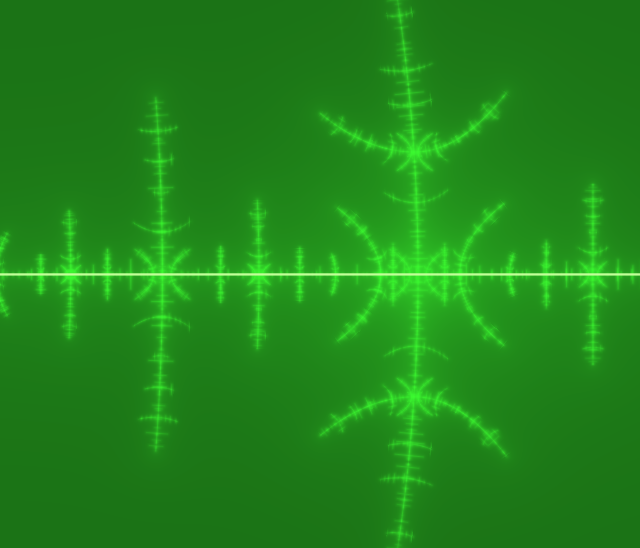
This background is drawn by a Shadertoy shader. Its source:

```glsl
// Glowing green dendrite: branching spines mirrored about a bright horizontal axis.
#define VIEW_HEIGHT 6.58
#define AXIS_Y 3.285
#define LINE_WIDTH 0.0145
#define CORE_LIGHT 1.15
#define RUNG_LIGHT 0.75
#define TICK_LIGHT 0.75
#define HALO_LIGHT 0.20
#define BASE_LEVEL 0.442
#define HUB vec2(5.02, 0.0)
#define GREEN vec3(0.235, 1.0, 0.19)
#define AXIS_COLOR vec3(0.76, 1.0, 0.60)

const vec4 RUNG_AT = vec4(0.24, 0.46, 0.64, 0.81);
const vec4 RUNG_SIZE = vec4(0.16, 0.04, 0.08, 0.11);
const vec4 TRUNK_AT = vec4(0.25, 0.59, 0.71, 0.90);
const vec4 TRUNK_SIZE = vec4(0.11, 0.075, 0.09, 0.045);

float hash(float n) {
    return fract(sin(n * 12.9898) * 43758.5453);
}

float noise(float x) {
    float f = fract(x);
    return mix(hash(floor(x)), hash(floor(x) + 1.0), f * f * (3.0 - 2.0 * f));
}

float strokeGlow(float d) {
    return exp(-d / LINE_WIDTH);
}

// Short random cross strokes, one in each cell along a line, dimmer at their ends
float ticks(float along, float side, float cell, float seed) {
    float id = floor(along / cell) + seed * 13.7;
    float r = hash(id + cell * 91.0);
    float offset = (fract(along / cell) - 0.3 - 0.4 * hash(id + 7.3)) * cell;
    float size = cell * (0.1 + 1.1 * r * r * r);
    float d = length(vec2(offset, max(abs(side) - size, 0.0)));
    return (0.35 + 0.8 * r) * (1.0 - 0.4 * min(abs(side) / size, 1.0)) * strokeGlow(d);
}

// Curved branch: q.y runs along it, q.x across; the tip is shifted by bend
float branch(vec2 q, float len, float bend, vec4 at, vec4 size) {
    // Walk to the nearest point of the curve
    float t = clamp(q.y / len, 0.0, 1.0);
    float slope = 0.0;
    for (int i = 0; i < 3; i++) {
        slope = 2.0 * bend * t / len;
        float foot = t * len + (q.y - t * len + slope * (q.x - bend * t * t)) / (1.0 + slope * slope);
        t = clamp(mix(t, foot / len, 0.8), 0.0, 1.0);
    }
    slope = 2.0 * bend * t / len;
    vec2 tangent = normalize(vec2(slope, 1.0));
    vec2 delta = q - vec2(bend * t * t, t * len);
    float side = dot(delta, vec2(tangent.y, -tangent.x));
    float along = t * len + dot(delta, tangent);
    float d = length(delta);

    // Beaded core, close halo and wide halo
    float fade = 1.0 - 0.5 * t;
    float bead = 0.3 + 1.2 * noise(along / 0.032 + len * 17.0);
    float light = CORE_LIGHT * fade * bead * strokeGlow(d);
    float body = min(1.0, len + 0.1);
    light += HALO_LIGHT * fade * body * exp(-d / (0.04 + 0.025 * len));
    light += 0.05 * body * exp(-d / 0.3);

    // Main rungs, curving outwards, each crossed by small ticks
    for (int i = 0; i < 4; i++) {
        float w = size[i] * len;
        float u = min(abs(side) / w, 1.0);
        float offset = along - at[i] * len - (i == 0 ? 0.35 : 0.15) * w * u * u;
        float rung = length(vec2(offset, max(abs(side) - w, 0.0)));
        float spark = 0.35 + 0.9 * noise(side / 0.035 + at[i] * 71.0);
        light += RUNG_LIGHT * (1.0 - 0.35 * u) * spark * strokeGlow(rung);
        light += 0.12 * body * exp(-length(vec2(offset, side)) / (0.03 + 0.3 * w));
        light += 0.5 * step(abs(side), w) * ticks(side, offset, 0.06, at[i]);
    }

    // Fine rungs
    float inside = step(0.0, along) * step(along, len);
    float cell = clamp(0.09 * len, 0.05, 0.14);
    float fine = ticks(along, side, cell, len) + 0.8 * ticks(along, side, 0.5 * cell, len);
    return light + TICK_LIGHT * inside * fade * fine;
}

float twig(vec2 q, float len, float bend) {
    return branch(q, len, bend, RUNG_AT, RUNG_SIZE);
}

// Spines rising from the axis: position, height, bend of the tip
const vec3 SPINES[15] = vec3[15](
    vec3(5.02, 3.45, -0.27), vec3(1.95, 2.12, -0.08), vec3(7.12, 1.08, 0.0),
    vec3(3.11, 0.89, -0.02), vec3(0.85, 0.76, -0.02), vec3(1.29, 0.30, 0.0),
    vec3(2.65, 0.34, 0.0), vec3(3.60, 0.32, 0.0), vec3(0.49, 0.24, 0.0),
    vec3(6.56, 0.40, 0.0), vec3(4.03, 0.25, -0.05), vec3(6.12, 0.26, 0.05),
    vec3(4.72, 0.36, 0.0), vec3(5.34, 0.36, 0.0), vec3(-0.05, 0.50, 0.14));

float spines(vec2 p) {
    float light = 0.0;
    for (int i = 0; i < 15; i++) {
        vec3 s = SPINES[i];
        vec2 q = p - vec2(s.x, 0.0);
        bool trunk = i == 0;
        light += branch(q, s.y, s.z, trunk ? TRUNK_AT : RUNG_AT, trunk ? TRUNK_SIZE : RUNG_SIZE);

        // Slanted rays and a soft burst at the foot of the larger spines
        if (s.y > 0.7) {
            float reach = trunk ? 0.28 : 0.14 * s.y;
            light += 0.7 * twig(vec2(abs(q.x) - 0.35 * reach, q.y), reach, 0.75 * reach);
            light += 0.35 * exp(-length(q) / (0.06 + 0.05 * s.y));
        }
    }
    return light;
}

// Large arcs beside the hub and across the trunk
float arcs(vec2 p) {
    float light = twig(p - vec2(4.57, 0.0), 0.80, -0.52);
    light += twig(p - vec2(5.52, 0.0), 0.85, 0.53);
    vec2 q = p - vec2(4.98, 1.47);
    light += twig(vec2(q.y, -q.x), 1.13, 0.46);
    light += twig(q.yx, 1.10, 0.71);
    light += 0.7 * twig(vec2(abs(q.x) - 0.04, abs(q.y)), 0.22, 0.17);
    return light + 0.3 * exp(-length(q) / 0.15);
}

void mainImage(out vec4 fragColor, in vec2 fragCoord) {
    float pixel = VIEW_HEIGHT / iResolution.y;
    vec2 p = fragCoord * pixel - vec2(0.0, AXIS_Y);
    p.y = abs(p.y);

    // Broad background glow
    float hub = length((p - HUB) * vec2(0.8, 0.65));
    float level = BASE_LEVEL + 0.075 * exp(-p.y / 1.4) + 0.07 * exp(-hub * hub * 0.5);

    // Filaments
    float light = spines(p) + arcs(p);
    light += TICK_LIGHT * (ticks(p.x, p.y, 0.15, 1.0) + ticks(p.x, p.y, 0.06, 2.0));
    light += 0.16 * exp(-p.y / 0.14) + 0.25 * exp(-hub / 0.28);
    level += (0.99 - level) * (1.0 - exp(-light));

    // Bright axis
    float axis = 1.0 - smoothstep(0.004, 0.012 + pixel, p.y);
    fragColor = vec4(mix(GREEN * level, AXIS_COLOR, axis), 1.0);
}
```
